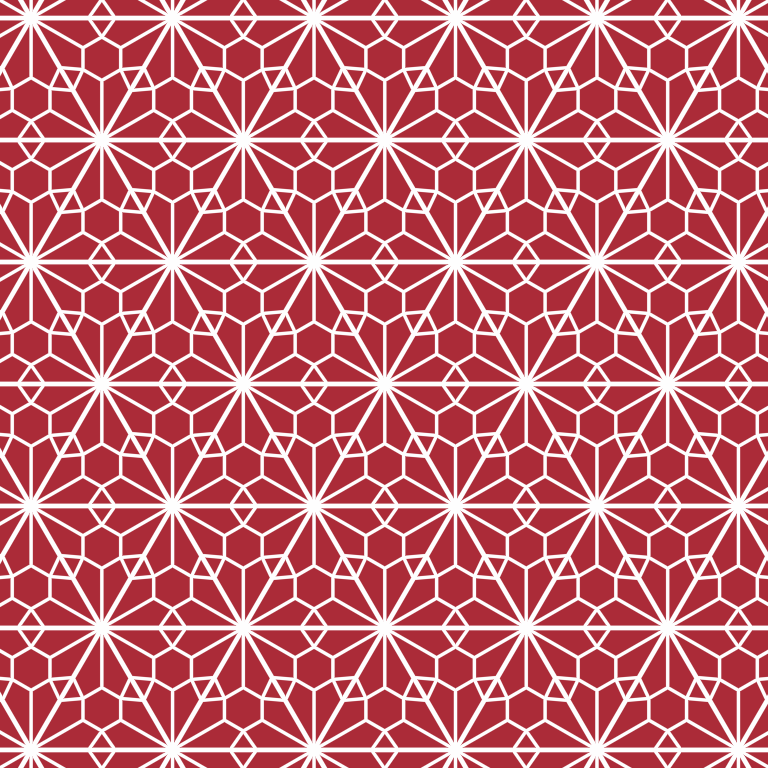
This pattern is drawn by a WebGL 2 fragment shader. Its source:

```glsl
#version 300 es
precision highp float;

#define PITCH vec2(0.1842, 0.1834)
#define CENTER vec2(0.501, 0.5)
#define HEX_RADIUS 0.154
#define DIAMOND_HALF_WIDTH 0.094
#define EDGE_HALF_WIDTH 0.0170
#define THIN_HALF_WIDTH 0.0123
#define GROUND_RED vec3(0.67, 0.17, 0.22)
#define LINE_WHITE vec3(0.995)

uniform vec2 u_resolution;
out vec4 fragColor;

const float SQRT3 = 1.73205;

float segmentDistance(vec2 p, vec2 a, vec2 b) {
    vec2 ab = b - a;
    vec2 ap = p - a;
    return length(ap - ab * clamp(dot(ap, ab) / dot(ab, ab), 0.0, 1.0));
}

// Offset from the nearest node of a unit triangular lattice
vec2 latticeOffset(vec2 p) {
    vec2 cell = vec2(1.0, SQRT3);
    vec2 a = mod(p + 0.5 * cell, cell) - 0.5 * cell;
    vec2 b = mod(p, cell) - 0.5 * cell;
    return dot(a, a) < dot(b, b) ? a : b;
}

// Mirror the plane into the wedge from 0 to 30 degrees
vec2 foldToWedge(vec2 p) {
    vec2 mirrorNormal = vec2(-0.5, 0.5 * SQRT3);
    p = abs(p);
    p -= 2.0 * max(dot(p, mirrorNormal), 0.0) * mirrorNormal;
    return vec2(p.x, abs(p.y));
}

// Signed distance to the line work, negative inside a line
float latticeLines(vec2 p) {
    vec2 hexCenter = vec2(0.5, 0.5 / SQRT3);
    vec2 spokeEnd = hexCenter - HEX_RADIUS * vec2(0.5 * SQRT3, 0.5);
    vec2 hexTip = hexCenter - vec2(0.0, HEX_RADIUS);
    vec2 diamondTip = vec2(0.5 - DIAMOND_HALF_WIDTH, 0.0);

    float thin = segmentDistance(p, vec2(0.0), spokeEnd);
    thin = min(thin, segmentDistance(p, spokeEnd, hexTip));
    thin = min(thin, segmentDistance(p, hexTip, diamondTip));
    return min(thin - THIN_HALF_WIDTH, p.y - EDGE_HALF_WIDTH);
}

void main() {
    float side = min(u_resolution.x, u_resolution.y);
    vec2 uv = gl_FragCoord.xy / side;
    vec2 p = (uv - CENTER) / PITCH;

    float lines = latticeLines(foldToWedge(latticeOffset(p)));

    // Edge smoothing about one pixel wide
    float pixel = 1.0 / (side * PITCH.x);
    float coverage = 1.0 - smoothstep(-0.7 * pixel, 0.7 * pixel, lines);
    fragColor = vec4(mix(GROUND_RED, LINE_WHITE, coverage), 1.0);
}
```
